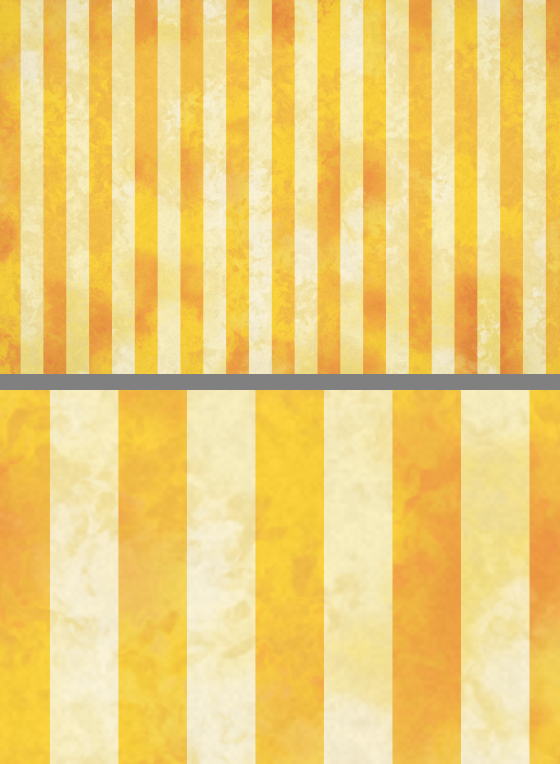
Top, the full canvas; bottom, a detail of the centre.
This pattern is drawn by a WebGL 2 fragment shader. Its source:

```glsl
#version 300 es
precision highp float;
// Weathered vertical stripes in gold and cream with painterly, leafy flecks.

uniform vec2 u_resolution;
out vec4 outColor;

// Layout, in units of the canvas width
const float PERIOD = 0.08156;     // one gold and one cream stripe
const float CREAM_START = 0.0368; // left edge of the first cream stripe
const float CREAM_SHARE = 0.5;

// Wear
const float CLOUD_SCALE = 11.0;
const float FLECK_SCALE = 85.0;
const float FLECK_STRENGTH = 0.30;
const float GRAIN_STRENGTH = 0.025;

// Gold stripes
const vec3 GOLD = vec3(0.97, 0.81, 0.23);
const vec3 AMBER = vec3(0.95, 0.74, 0.28);
const vec3 ORANGE = vec3(0.93, 0.63, 0.26);
const vec3 RUST = vec3(0.89, 0.50, 0.24);
// Cream stripes
const vec3 CREAM = vec3(0.96, 0.92, 0.73);
const vec3 BUTTER = vec3(0.95, 0.88, 0.62);
const vec3 LEMON = vec3(0.94, 0.85, 0.43);
const vec3 CHALK = vec3(0.96, 0.93, 0.84);

float hash(vec2 p) {
  vec3 q = fract(vec3(p.xyx) * 0.1031);
  q += dot(q, q.yzx + 33.33);
  return fract((q.x + q.y) * q.z);
}

float noise(vec2 p) {
  vec2 i = floor(p), f = fract(p);
  f = f * f * (3.0 - 2.0 * f);
  return mix(mix(hash(i), hash(i + vec2(1, 0)), f.x),
             mix(hash(i + vec2(0, 1)), hash(i + vec2(1, 1)), f.x), f.y);
}

float fbm(vec2 p) {
  float sum = 0.0, amp = 0.5;
  for (int i = 0; i < 5; i++) {
    sum += amp * noise(p);
    p = mat2(1.6, 1.2, -1.2, 1.6) * p + 17.3;
    amp *= 0.5;
  }
  return sum / 0.97;
}

// Small leaf-shaped dabs, each with its own direction and tone in -1..1
float flecks(vec2 p) {
  p += 0.7 * vec2(noise(p * 0.8), noise(p * 0.8 + 40.0));
  vec2 cell = floor(p);
  float tone = 0.0, weight = 0.001;
  for (int y = -1; y <= 1; y++) {
    for (int x = -1; x <= 1; x++) {
      vec2 id = cell + vec2(x, y) + 100.0;
      vec2 d = p + 100.0 - id - vec2(hash(id), hash(id + 57.0));
      float a = 6.2832 * hash(id + 113.0);
      d = mat2(cos(a), -sin(a), sin(a), cos(a)) * d;
      float dab = exp(-6.0 * length(d * vec2(0.8, 2.2)));
      tone += dab * (2.0 * hash(id + 211.0) - 1.0);
      weight += dab;
    }
  }
  return tone / weight;
}

void main() {
  vec2 uv = gl_FragCoord.xy / u_resolution;
  vec2 p = gl_FragCoord.xy / u_resolution.x;

  // Stripe mask with a one-pixel soft edge
  float phase = fract((p.x - CREAM_START) / PERIOD - 0.5 * CREAM_SHARE + 0.5) - 0.5;
  float edgeDist = (0.5 * CREAM_SHARE - abs(phase)) * PERIOD;
  float cream = clamp(edgeDist * u_resolution.x + 0.5, 0.0, 1.0);

  // Wear shared by both colours, heavier toward the corners
  float border = smoothstep(0.35, 0.72, length(uv - 0.5));
  float dab = flecks(p * FLECK_SCALE) * 0.65 + flecks(p * FLECK_SCALE * 2.1 + 9.0) * 0.35;
  float patchy = smoothstep(0.25, 0.7, fbm(p * 9.0 + 71.0));
  float wear = FLECK_STRENGTH * dab * mix(0.4, 1.0, patchy);
  float cloud = fbm(p * CLOUD_SCALE + 5.0) + wear;
  float warm = fbm(p * 8.0 + 31.0) + 0.6 * wear + 0.20 * border;
  float pale = fbm(p * 9.0 + 53.0) + 0.5 * wear;

  vec3 gold = mix(AMBER, GOLD, smoothstep(0.34, 0.66, cloud));
  gold = mix(gold, ORANGE, smoothstep(0.55, 0.76, warm));
  gold = mix(gold, RUST, 0.75 * smoothstep(0.74, 0.95, warm));
  gold = mix(gold, LEMON, 0.55 * smoothstep(0.62, 0.82, pale));

  vec3 pastel = mix(BUTTER, CREAM, smoothstep(0.32, 0.64, cloud));
  pastel = mix(pastel, LEMON, 0.75 * smoothstep(0.57, 0.83, warm));
  pastel = mix(pastel, CHALK, 0.8 * smoothstep(0.56, 0.76, pale));

  vec3 color = mix(gold, pastel, cream);
  color += GRAIN_STRENGTH * (noise(p * 380.0) - 0.5 + 0.8 * dab);
  color *= 1.0 - 0.04 * border;
  outColor = vec4(clamp(color, 0.0, 1.0), 1.0);
}
```
